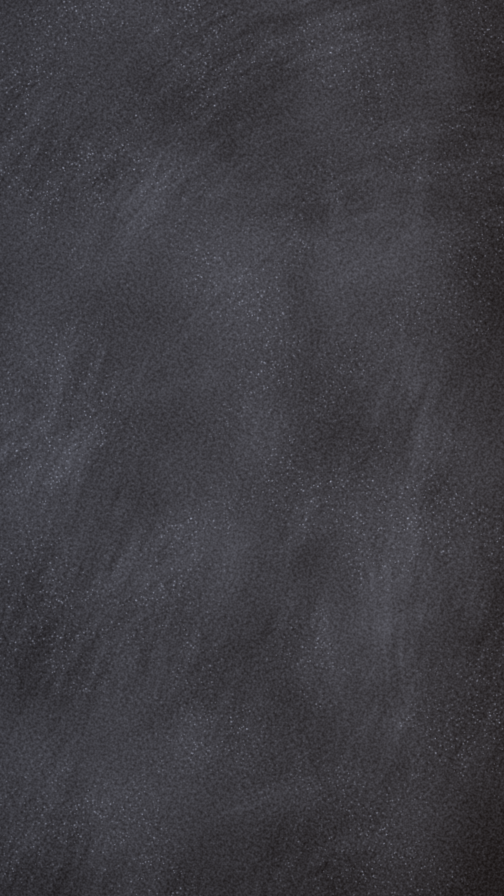
Give the GLSL for this texture, as a Shadertoy shader.

```glsl
// A wiped charcoal chalkboard: faint eraser smears, dusty strokes and fine chalk grain.

const vec3 SLATE_DARK = vec3(0.16, 0.15, 0.16);
const vec3 SLATE_PALE = vec3(0.31, 0.31, 0.34);
const vec3 WARM_SHIFT = vec3(0.008, 0.0, -0.008);
const int STROKE_COUNT = 36;

// Integer hash: two values in 0..1 per lattice cell
vec2 hash2(vec2 cell) {
    uvec2 q = uvec2(ivec2(cell)) * uvec2(1597u, 3217u);
    uint n = (q.x ^ (q.y << 7)) + q.y * 7919u;
    n = (n ^ (n >> 15)) * 73939133u;
    n = (n ^ (n >> 13)) * 19349663u;
    n ^= n >> 16;
    return vec2(n & 65535u, n >> 16) / 65535.0;
}

vec2 gradientAt(vec2 cell) {
    float a = 6.2832 * hash2(cell).x;
    return vec2(cos(a), sin(a));
}

float gradientNoise(vec2 p) {
    vec2 i = floor(p), f = p - i;
    vec2 u = f * f * f * (f * (f * 6.0 - 15.0) + 10.0);
    vec2 e = vec2(0.0, 1.0);
    float low = mix(dot(gradientAt(i), f),
                    dot(gradientAt(i + e.yx), f - e.yx), u.x);
    float high = mix(dot(gradientAt(i + e.xy), f - e.xy),
                     dot(gradientAt(i + e.yy), f - e.yy), u.x);
    return mix(low, high, u.y);
}

vec2 rotate(vec2 p, float angle) {
    float c = cos(angle), s = sin(angle);
    return vec2(c * p.x + s * p.y, c * p.y - s * p.x);
}

float fbm(vec2 p) {
    float sum = 0.0, gain = 1.0;
    for (int i = 0; i < 4; i++) {
        sum += gain * gradientNoise(p);
        p = rotate(p, 0.7) * 2.03 + 13.7;
        gain *= 0.52;
    }
    return sum;
}

// Short broken fibres running along p.x
float streaks(vec2 p) {
    return gradientNoise(p * vec2(4.0, 24.0))
         + 0.8 * gradientNoise(p * vec2(9.0, 56.0) + 31.0)
         + 0.7 * gradientNoise(p * vec2(18.0, 110.0) + 67.0);
}

// Concentric fibres left by a swinging arm
float arcStreaks(vec2 p, vec2 pivot) {
    vec2 d = p - pivot;
    return streaks(vec2(atan(d.x, d.y), length(d)));
}

// One frayed dusty stroke with a soft outline
float stroke(vec2 p, vec2 center, float angle, vec2 size) {
    vec2 q = rotate(p - center, angle);
    q.y += 0.3 * q.x * q.x;
    float fibres = streaks(q + center * 7.0);
    vec2 edge = q / size;
    float body = exp(-1.4 * dot(edge, edge));
    return body * (0.6 + 1.2 * fibres);
}

float scatteredStrokes(vec2 p, float height) {
    float sum = 0.0;
    for (int i = 0; i < STROKE_COUNT; i++) {
        float id = float(i);
        vec2 place = hash2(vec2(id, 11.0));
        vec2 shape = hash2(vec2(id, 29.0));
        vec2 kind = hash2(vec2(id, 47.0));
        float angle = kind.x < 0.35 ? mix(0.2, 0.8, shape.y) : mix(1.0, 1.75, kind.x);
        vec2 size = mix(vec2(0.07, 0.02), vec2(0.20, 0.08), shape);
        float strength = kind.y < 0.25 ? -0.7 : mix(0.3, 1.0, kind.y);
        sum += strength * stroke(p, place * vec2(0.95, height), angle, size);
    }
    return sum;
}

// One tiny round chalk dot per cell, most of them very faint
float chalkDots(vec2 p) {
    vec2 cell = floor(p);
    vec2 offset = p - cell - mix(vec2(0.3), vec2(0.7), hash2(cell));
    float brightness = pow(hash2(cell + 500.0).y, 7.0);
    return brightness * exp(-dot(offset, offset) / 0.07);
}

// Darkening toward the right side, the base and the corners
float edgeShade(vec2 uv) {
    vec2 c = uv - vec2(0.42, 0.56);
    float right = smoothstep(0.74, 1.02, uv.x);
    float base = 1.0 - smoothstep(0.0, 0.14, uv.y);
    return 0.28 * right + 0.16 * base + 0.50 * dot(c, c);
}

void mainImage(out vec4 fragColor, in vec2 fragCoord) {
    vec2 uv = fragCoord / iResolution.xy;
    vec2 p = fragCoord / iResolution.x;
    float height = iResolution.y / iResolution.x;

    // Broad dust clouds and patchy wiping fibres
    float cloud = fbm(p * 2.8 + 4.0);
    float upper = smoothstep(0.45, 0.75, uv.y);
    float slants = streaks(rotate(p, 1.2));
    float smears = mix(slants, arcStreaks(p, vec2(0.95, 0.5 * height)), upper);
    smears *= smoothstep(-0.35, 0.35, gradientNoise(p * 3.1 + 21.0));

    // Slate grain and pale dots, denser where dust collects
    float grain = gradientNoise(rotate(p, 0.6) * 143.0)
                + 0.9 * gradientNoise(rotate(p, 1.1) * 229.0 + 50.0);
    float dust = smoothstep(-0.3, 0.5, fbm(p * 4.5 + 60.0) + 0.35 * smears);
    float dots = chalkDots(rotate(p, 0.35) * 151.0)
               + chalkDots(rotate(p, 0.9) * 127.0 + 300.0);

    float tone = 0.63 + 0.38 * cloud + 0.25 * smears;
    tone += 0.24 * scatteredStrokes(p, height) - edgeShade(uv);
    tone += 0.42 * grain + dots * mix(0.25, 1.3, dust);

    vec3 color = mix(SLATE_DARK, SLATE_PALE, max(tone, -0.35));
    color += WARM_SHIFT * (uv.x - 0.45);
    fragColor = vec4(color, 1.0);
}
```
